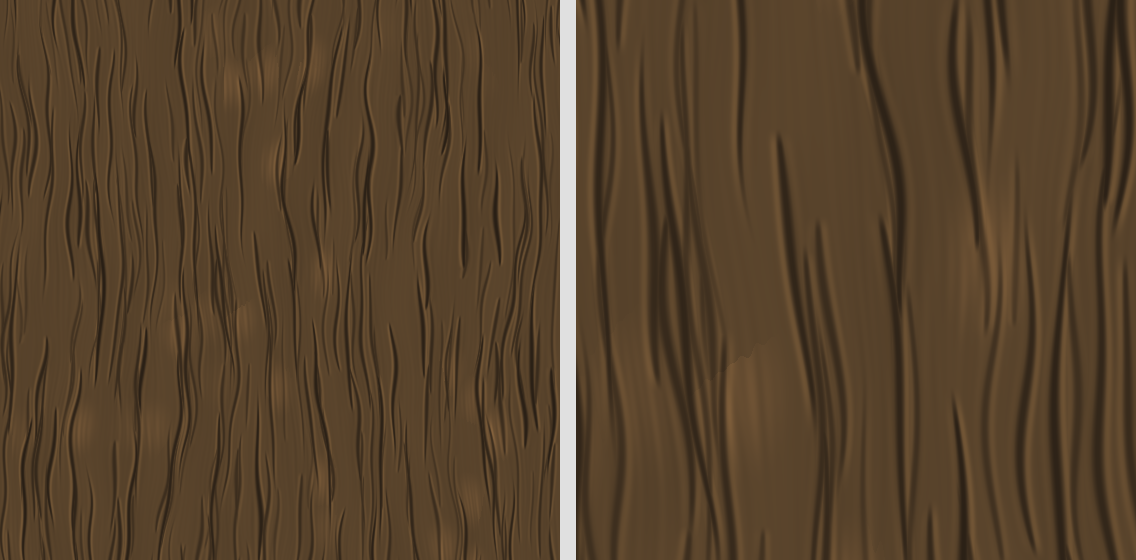
Left, the full canvas; right, a detail of the centre.
Write a Shadertoy shader that draws this texture.

```glsl
// Brown carved wood bark: tapered vertical cracks with lit rims over faint grain.

vec2 hash2(vec2 p) {
    vec3 q = fract(p.xyx * vec3(0.1031, 0.1030, 0.0973));
    q += dot(q, q.yzx + 33.33);
    return fract((q.xx + q.yz) * q.zy);
}

// Cellular noise: x = distance to the nearest seed, y = random value of that seed
vec2 cellular(vec2 p) {
    vec2 cell = floor(p), best = vec2(9.0, 0.0);
    for (int j = -1; j <= 1; j++)
    for (int i = -1; i <= 1; i++) {
        vec2 id = cell + vec2(i, j);
        float d = length(id + hash2(id + 50.0) - p);
        if (d < best.x) best = vec2(d, hash2(id + 91.0).x);
    }
    return best;
}

// Slow sideways sway shared by all fibres
vec2 sway(vec2 p) {
    p.x += 0.011 * sin(p.y * 6.3 + p.x * 7.0)
         + 0.005 * sin(p.y * 15.0 - p.x * 19.0 + 1.0)
         + 0.0018 * sin(p.y * 37.0 + p.x * 41.0);
    return p;
}

// One layer of scattered cracks: x = dark core, y = lit rim, z = soft shade
vec3 cracks(vec2 p, vec2 size, float seed) {
    vec2 cell = floor(p / size);
    vec3 sum = vec3(0.0);
    for (int j = -1; j <= 1; j++)
    for (int i = -1; i <= 1; i++) {
        vec2 id = cell + vec2(i, j);
        vec2 a = hash2(id + seed), b = hash2(id + seed + 37.0), c = hash2(id + seed + 71.0);
        vec2 q = p - (id + a) * size;
        float t = q.y / (size.y * mix(0.4, 0.95, b.x));
        if (abs(t) >= 1.0) continue;

        // Lopsided taper, widest near one end
        float u = 0.5 + 0.5 * t * (c.x < 0.5 ? -1.0 : 1.0);
        float taper = 6.75 * u * (1.0 - u) * (1.0 - u);
        float depth = mix(0.35, 1.0, b.y);
        float width = 0.0008 + 0.0034 * taper * depth;

        // Lean and wobble of the crack, seen from its lit side
        float d = q.x - (c.y - 0.5) * 0.09 * q.y - 0.0025 * sin(q.y * 38.0 + a.x * 40.0);
        d *= a.y < 0.5 ? -1.0 : 1.0;

        float ends = smoothstep(0.0, 0.35, taper) * depth;
        float core = (1.0 - smoothstep(width * 0.15, width + 0.0012, abs(d))) * ends;
        float nearRim = (d - width - 0.0022) / 0.0022;
        float farRim = (d + width + 0.003) / 0.0026;
        float rim = (exp(-nearRim * nearRim) + 0.4 * exp(-farRim * farRim)) * ends;
        float shade = exp(-abs(d + 0.003) / 0.006) * taper * depth;
        sum = max(sum, vec3(core, rim, shade));
    }
    return sum;
}

void mainImage(out vec4 fragColor, in vec2 fragCoord) {
    vec2 uv = fragCoord / iResolution.xy;
    vec2 p = sway(uv);

    // Long, medium and short cracks
    vec3 crack = cracks(p, vec2(0.066, 0.27), 3.0);
    crack = max(crack, cracks(p + 0.37, vec2(0.071, 0.21), 117.0));
    crack = max(crack, 0.75 * cracks(p + 0.71, vec2(0.062, 0.15), 231.0));

    // Fine fibres, clearer inside some patches
    float fibre = sin(p.x * 610.0 + 3.0 * sin(p.y * 9.0 + p.x * 31.0))
                + sin(p.x * 937.0 + 2.5 * sin(p.y * 13.0 - p.x * 57.0))
                + sin(p.x * 383.0 + 2.0 * sin(p.y * 7.0 + p.x * 23.0));
    float patchy = 0.5 + 0.5 * sin(p.x * 29.0 + 2.0 * sin(p.y * 8.0)) * sin(p.y * 11.0 + p.x * 17.0);

    // Worn pale spots, stretched along the grain
    vec2 spot = cellular(vec2(p.x * 15.0, p.y * 9.0) + 0.015 * fibre);
    float worn = smoothstep(0.55, 0.05, spot.x) * smoothstep(0.72, 1.0, spot.y);

    // Broad tone, fibres and wear
    vec3 color = vec3(0.348, 0.264, 0.170);
    color *= 1.0 + 0.018 * sin(p.x * 43.0 + 2.0 * sin(p.y * 5.0))
                 + fibre * (0.004 + 0.012 * patchy * patchy);
    color += vec3(0.085, 0.058, 0.034) * worn * (0.8 + 0.15 * fibre);

    // Shade beside the cracks, then rims, then dark cores
    color *= 1.0 - 0.17 * crack.z;
    color += vec3(0.105, 0.076, 0.042) * crack.y * (1.0 - crack.x);
    color = mix(color, vec3(0.145, 0.110, 0.076), 0.92 * crack.x);
    fragColor = vec4(color, 1.0);
}
```
